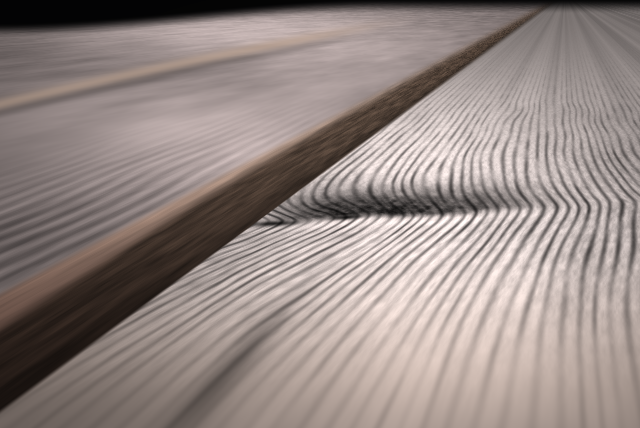
Give the GLSL for this texture, as a Shadertoy shader.

```glsl
// Weathered table boards running away to a vanishing point at the upper right.
// Each board is a range of one perspective coordinate; its grain is a rippled
// stripe pattern, bent around a knot and faded with distance from the focus.

float hash(vec2 p) {
    return fract(sin(dot(p, vec2(127.1, 311.7))) * 43758.5453);
}

float noise(vec2 p) {
    vec2 i = floor(p), f = fract(p);
    f = f * f * (3.0 - 2.0 * f);
    return mix(mix(hash(i), hash(i + vec2(1, 0)), f.x),
               mix(hash(i + vec2(0, 1)), hash(i + vec2(1, 1)), f.x), f.y);
}

float fbm(vec2 p) {
    float sum = 0.0, gain = 0.5;
    for (int i = 0; i < 4; i++) {
        sum += gain * noise(p);
        p = p * 2.03 + 7.1;
        gain *= 0.5;
    }
    return sum;
}

// Soft round spot of light or shade
float spot(vec2 p, vec2 centre, vec2 size) {
    vec2 d = (p - centre) / size;
    return exp(-dot(d, d));
}

vec3 leftBoards(vec2 p, float across, float depth) {
    float along = 1.0 / depth;
    float light = 0.48 + 0.20 * spot(p, vec2(0.45, 0.68), vec2(0.36, 0.13))
                + 0.24 * spot(p, vec2(0.55, 0.93), vec2(0.42, 0.06))
                + 0.12 * spot(p, vec2(0.85, 0.84), vec2(0.3, 0.1))
                - 0.10 * spot(p, vec2(0.0, 0.40), vec2(0.3, 0.16))
                - 0.04 * spot(p, vec2(0.0, 0.88), vec2(0.2, 0.08));
    light += 0.16 * (fbm(vec2(across * 2.5, along * 1.5)) - 0.47);

    // Broad grain close to the near edge
    float wave = across * 8.5 + 0.9 * noise(vec2(across * 3.0, along * 2.0));
    float stripe = 0.5 + 0.5 * sin(6.2832 * wave);
    float nearEdge = smoothstep(-3.6, -2.1, across) * smoothstep(0.2, 0.5, depth);
    light += nearEdge * (0.12 * stripe - 0.06);
    light += 0.12 * nearEdge * (fbm(vec2(across * 40.0, along * 8.0)) - 0.47);
    vec3 col = light * vec3(1.07, 0.98, 0.97);

    // Warm bevel of the distant seam
    float seam = (across + 5.1 + 0.9 * p.x) * depth;
    float fade = 1.0 - smoothstep(0.65, 1.0, p.x);
    col = mix(col, vec3(0.73, 0.63, 0.56), 0.7 * fade * exp(-pow(seam / 0.07, 2.0)));
    return col * (1.0 - 0.2 * fade * exp(-pow((seam - 0.1) / 0.06, 2.0)));
}

// Rounded side of the left board and the dark gap below it
vec3 sideAndGap(vec2 p, float across, float depth) {
    float far = smoothstep(0.1, 0.8, p.y);
    float fibre = fbm(vec2(across * 45.0, 7.0 / depth));
    vec3 side = mix(vec3(0.42, 0.32, 0.28), vec3(0.52, 0.45, 0.41), far);
    side *= 0.72 + 0.6 * fbm(vec2(across * 24.0, 3.0 / depth));
    side += vec3(0.17, 0.14, 0.12) * spot(vec2(across, p.y), vec2(-1.85, 0.6), vec2(0.08, 0.25));
    vec3 gap = mix(vec3(0.16, 0.12, 0.10), vec3(0.32, 0.26, 0.22), far);
    gap *= 0.6 + 0.85 * fibre;
    gap *= 1.0 - 0.3 * smoothstep(-1.5, -1.36, across);
    return mix(side, gap, smoothstep(-0.028, 0.028, (across + 1.67 + 0.12 * far) * depth));
}

vec3 rightBoard(vec2 p, float across, float depth) {
    float along = 1.0 / depth;
    float reach = min(along, 4.0);
    float ridge = p.y - 0.477 - 0.055 * (p.x - 0.64) - 0.010 * (noise(p * 14.0) - 0.5);

    // Grain swings to the right as it meets the knot
    float rightward = smoothstep(0.6, 1.4, p.x);
    float rounded = sqrt(ridge * ridge + 0.0003);
    float width = ridge < 0.0 ? 0.11 : mix(0.03, 0.06, rightward);
    float bend = mix(0.40, 0.15, rightward) * exp(-(rounded - 0.0173) / width);
    float flow = across - bend + 0.035 * noise(vec2(across * 5.0, reach * 3.0));
    float wave = flow * 17.0 + 0.9 * noise(vec2(flow * 6.0, reach * 0.7));
    float groove = pow(0.5 + 0.5 * cos(6.2832 * wave), 2.2);
    float focus = exp(-pow((p.y - 0.48) / 0.25, 2.0));
    float contrast = (0.08 + 0.40 * focus) * smoothstep(0.07, 0.3, depth);
    contrast *= 0.35 + 1.1 * noise(vec2(wave * 1.3, along * 6.0));

    // Broad light, darker in the far and near left corners
    float light = 0.62 + 0.30 * spot(p, vec2(1.05, 0.38), vec2(0.46, 0.24))
                + 0.20 * spot(p, vec2(0.98, 0.66), vec2(0.36, 0.14))
                + 0.10 * spot(p, vec2(1.2, 0.1), vec2(0.4, 0.2))
                - 0.14 * spot(p, vec2(0.15, 0.0), vec2(0.42, 0.22))
                - 0.12 * smoothstep(0.75, 1.0, p.y);
    light += 0.15 * (fbm(vec2(flow * 7.0, reach * 2.0)) - 0.47);
    light += 0.32 * focus * (fbm(vec2(flow * 75.0, along * 30.0)) - 0.47);
    light *= 1.0 - contrast * groove;

    // One wide dark streak towards the lower edge
    light *= 1.0 - 0.36 * spot(vec2(across, p.y), vec2(-0.89, 0.13), vec2(0.045, 0.18));

    // Knot shadow: sharp below, soft above, with pitted texture
    float span = smoothstep(0.56, 0.8, p.x) * (1.0 - smoothstep(0.95, 1.42, p.x));
    float shade = smoothstep(-0.006, 0.012, ridge) * exp(-pow(max(ridge - 0.018, 0.0) / 0.045, 2.0));
    float pits = fbm(vec2(p.x * 65.0, p.y * 130.0));
    light *= 1.0 - span * shade * (0.5 + 0.55 * pits);
    light += 0.10 * span * exp(-pow((ridge + 0.012) / 0.01, 2.0));

    // Short cracks along the ridge
    float crack = spot(vec2(p.x, ridge), vec2(0.81, 0.002), vec2(0.035, 0.005))
                + spot(vec2(p.x, ridge), vec2(0.64, -0.002), vec2(0.06, 0.006));
    light *= 1.0 - 0.8 * min(crack, 1.0);
    return light * mix(vec3(1.04, 0.98, 0.965), vec3(1.07, 0.97, 0.92), smoothstep(0.5, 0.05, p.y));
}

void mainImage(out vec4 fragColor, in vec2 fragCoord) {
    vec2 p = fragCoord / iResolution.y;
    float depth = max(1.015 - p.y, 0.012);
    float across = (p.x - 1.32) / depth;
    float blur = 0.003 + 0.02 * abs(p.y - 0.5);
    vec3 col = leftBoards(p, across, depth);
    col = mix(col, sideAndGap(p, across, depth), smoothstep(-0.022, 0.022, (across + 1.88) * depth));
    col = mix(col, rightBoard(p, across, depth), smoothstep(-blur, blur, (across + 1.35) * depth));

    // Dark background beyond the far end, then gentle corner falloff
    float horizon = mix(0.928, 0.985, smoothstep(0.0, 0.9, p.x));
    col = mix(col, vec3(0.015, 0.015, 0.017), smoothstep(-0.018, 0.018, p.y - horizon));
    vec2 offset = (p - vec2(0.75, 0.5)) / vec2(0.75, 0.5);
    fragColor = vec4(clamp(col * (1.05 - 0.12 * dot(offset, offset)), 0.0, 1.0), 1.0);
}
```
